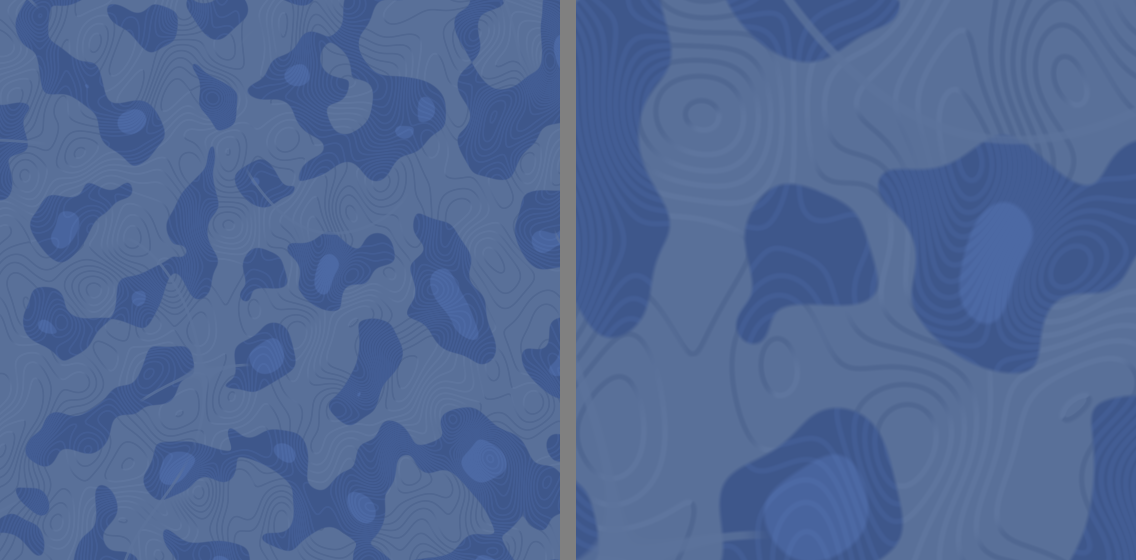
Left, the full canvas; right, a detail of the centre.
Write a Shadertoy shader that draws this pattern.

```glsl
// Muted blue relief map: winding dark patches with brighter cores on pale land,
// overlaid with fine contour lines and a few pale paths. Every layer is a level
// set of a random wave field whose slope gives line widths in canvas units.

const float TAU = 6.2831853;

vec2 hash2(vec2 p) {
    vec3 q = fract(p.xyx * vec3(0.1031, 0.1030, 0.0973));
    q += dot(q, q.yzx + 33.33);
    return fract((q.xx + q.yz) * q.zy);
}

// Sum of plane waves with unit variance: x = value, yz = gradient.
// Frequencies lie between lo and hi cycles per canvas.
vec3 waveField(vec2 p, float lo, float hi, float seed) {
    const int COUNT = 32;
    vec3 sum = vec3(0.0);
    for (int i = 0; i < COUNT; i++) {
        vec2 h = hash2(vec2(float(i) + 1.0, seed));
        float angle = float(i) * 2.39996 + seed;
        vec2 k = TAU * mix(lo, hi, h.x) * vec2(cos(angle), sin(angle));
        k *= vec2(1.12, 0.9);              // patches run slightly upright
        float phase = dot(k, p) + TAU * h.y;
        sum += vec3(cos(phase), -sin(phase) * k);
    }
    return sum * sqrt(2.0 / float(COUNT));
}

// Approximate signed distance to a level of the field, positive above it.
float levelDistance(vec3 field, float level) {
    return (field.x - level) / max(length(field.yz), 4.0);
}

// Coverage of thin contours, with a given number of levels per unit of height.
float contours(vec3 field, float density) {
    float d = abs(fract(field.x * density) - 0.5);
    d /= density * max(length(field.yz), 1.0);
    return 1.0 - smoothstep(0.0006, 0.0026, d);
}

void mainImage(out vec4 fragColor, in vec2 fragCoord) {
    vec2 p = fragCoord / iResolution.y;
    float across = fragCoord.x / iResolution.x;
    float soft = max(0.0018, 0.8 / iResolution.y);

    vec3 land = vec3(0.35, 0.44, 0.60);
    vec3 deep = vec3(0.25, 0.35, 0.56);
    vec3 core = vec3(0.29, 0.40, 0.63);

    // Narrow strips on the left merge into broad masses on the right.
    float blend = 1.2 * smoothstep(0.2, 0.9, across);
    vec3 patches = cos(blend) * waveField(p, 4.5, 8.5, 3.0)
                 + sin(blend) * waveField(p, 2.5, 6.0, 11.0);
    patches = 0.96 * patches + 0.28 * waveField(p, 9.0, 17.0, 23.0);
    float level = mix(0.5, 0.0, across);
    float deepMask = smoothstep(-soft, soft, levelDistance(patches, level));
    float coreMask = smoothstep(-soft, soft, levelDistance(patches, level + 1.65));

    // Contours are wide apart on land and packed closely in the patches.
    vec3 height = 0.9 * waveField(p, 2.0, 6.0, 37.0)
                + 0.43 * waveField(p, 6.0, 11.0, 41.0);
    float facing = dot(height.yz, vec2(-0.6, 0.8)) / max(length(height.yz), 1.0);
    vec3 landLine = mix(vec3(-0.035, -0.035, -0.03), vec3(0.02), smoothstep(-0.2, 0.7, facing));
    vec3 landColor = land + landLine * contours(height, 2.2);
    float hatch = contours(height, 4.8) - 0.4;
    vec3 deepColor = deep + vec3(0.018, 0.024, 0.035) * hatch;
    vec3 coreColor = core + vec3(0.015, 0.02, 0.025) * hatch;

    vec3 color = mix(landColor, deepColor, deepMask);
    color = mix(color, coreColor, coreMask);

    // Broken pale paths, faint on land and clear across the patches.
    vec3 route = waveField(p, 0.8, 2.6, 53.0);
    float path = 1.0 - smoothstep(0.0012, 0.0012 + 1.4 * soft, abs(levelDistance(route, 0.25)));
    path *= smoothstep(0.0, 0.3, waveField(p, 1.5, 3.5, 61.0).x);
    color = mix(color, land + 0.01, 0.75 * path);

    fragColor = vec4(color, 1.0);
}
```
